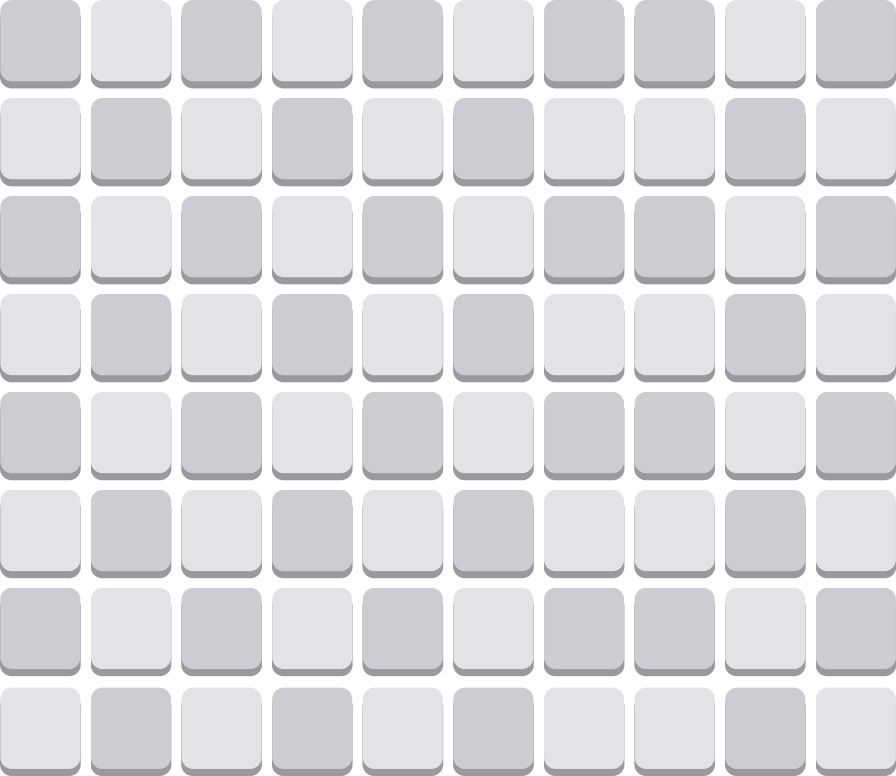
Reproduce this pattern procedurally as a WebGL 2 fragment shader.

```glsl
#version 300 es
precision highp float;
// Draws a 10 by 8 grid of rounded grey keycaps on white, each with a darker lower lip.
// Every cell layers two rounded-box distance fields: the base, then the face above it.
// The checker of two greys slips by one at the eighth column.

uniform vec2 u_resolution;
out vec4 fragColor;

// Layout in design units, y pointing down
const vec2 CANVAS = vec2(768.0, 668.0);
const vec2 PITCH = vec2(77.67, 84.33);
const vec2 GRID = vec2(10.0, 8.0);
const vec2 FACE_SIZE = vec2(68.6, 70.0);
const vec2 BASE_SIZE = vec2(69.2, 70.0);
const float CORNER = 10.0;
const float LIP = 6.1;
const float SLIP_COLUMN = 7.0;
const float LAST_ROW_DROP = 1.6;

const vec3 WHITE = vec3(1.0);
const vec3 LIGHT_FACE = vec3(0.886, 0.892, 0.900);
const vec3 DARK_FACE = vec3(0.800, 0.805, 0.828);
const vec3 BASE_GREY = vec3(0.604, 0.600, 0.620);

float roundedBox(vec2 p, vec2 halfSize, float radius) {
    vec2 q = abs(p) - halfSize + radius;
    return length(max(q, 0.0)) + min(max(q.x, q.y), 0.0) - radius;
}

float coverage(float dist, float pixel) {
    return clamp(0.5 - dist / pixel, 0.0, 1.0);
}

// Alternating greys; columns from the slip onward repeat the previous parity
vec3 faceColor(vec2 cell) {
    float parity = mod(cell.x + cell.y - step(SLIP_COLUMN, cell.x), 2.0);
    return mix(DARK_FACE, LIGHT_FACE, parity);
}

vec3 keycap(vec2 p, vec3 face, float pixel) {
    vec2 center = 0.5 * BASE_SIZE;
    float base = roundedBox(p - center - vec2(0.0, LIP), 0.5 * BASE_SIZE, CORNER);
    float top = roundedBox(p - center, 0.5 * FACE_SIZE, CORNER);
    vec3 color = mix(WHITE, BASE_GREY, coverage(base, pixel));
    return mix(color, face, coverage(top, pixel));
}

void main() {
    vec2 uv = gl_FragCoord.xy / u_resolution;
    vec2 p = vec2(uv.x, 1.0 - uv.y) * CANVAS;
    float pixel = CANVAS.x / u_resolution.x;

    // Cell index and position inside the cell; the bottom row sits slightly lower
    vec2 cell = min(floor(p / PITCH), GRID - 1.0);
    vec2 local = p - cell * PITCH;
    local.y -= LAST_ROW_DROP * step(GRID.y - 1.0, cell.y);

    fragColor = vec4(keycap(local, faceColor(cell), pixel), 1.0);
}
```
